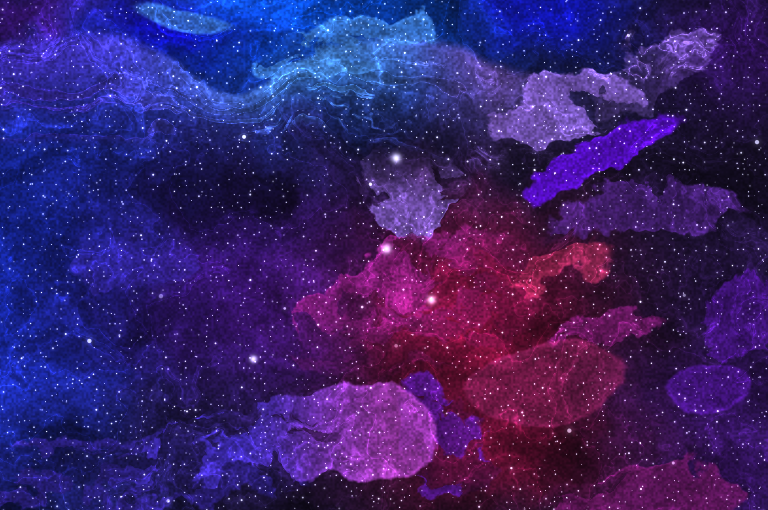
This background is drawn by a Shadertoy shader. Its source:

```glsl
#define DARK vec3(.085, .06, .15)
#define BLUE vec3(.08, .16, .66)
#define VIOLET vec3(.25, .07, .48)
#define INDIGO vec3(.2, .14, .58)
#define SKY vec3(.26, .5, .82)
#define LAVENDER vec3(.48, .35, .74)
#define CRIMSON vec3(.56, .07, .24)
#define MAGENTA vec3(.55, .12, .5)
#define ORCHID vec3(.66, .25, .74)
#define WARP .12
#define RIM .4
#define GRAIN .45

float hash(vec2 p) {
    vec3 q = fract(p.xyx * .1031);
    q += dot(q, q.yzx + 33.33);
    return fract((q.x + q.y) * q.z);
}
float noise(vec2 p) {
    vec2 i = floor(p), f = fract(p);
    f = f * f * (3. - 2. * f);
    return mix(mix(hash(i), hash(i + vec2(1, 0)), f.x),
               mix(hash(i + vec2(0, 1)), hash(i + 1.), f.x), f.y);
}
float fbm(vec2 p) {
    float sum = 0., amp = .52;
    for (int i = 0; i < 5; i++) {
        sum += amp * noise(p);
        p = mat2(1.6, 1.2, -1.2, 1.6) * p + 5.3;
        amp *= .5;
    }
    return sum;
}
// Shapes are (center, radius)
float glow(vec2 p, vec4 shape) {
    vec2 q = (p - shape.xy) / shape.zw;
    return exp(-dot(q, q));
}
float blob(vec2 p, vec4 shape, float tilt) {
    float c = cos(tilt), s = sin(tilt);
    vec2 q = mat2(c, -s, s, c) * (p - shape.xy) / shape.zw;
    return (length(q) - 1.) * min(shape.z, shape.w);
}
void wash(inout vec3 col, vec2 p, vec4 shape, vec3 tint, float amount) {
    col = mix(col, tint, amount * glow(p, shape));
}
// Translucent pigment with a bright inner rim
void pour(inout vec3 col, float d, vec3 tint, float opacity) {
    float fill = opacity * smoothstep(.004, -.004, d);
    col = mix(col, tint, fill) + tint * RIM * fill * exp(-abs(d) * 150.);
}
// One jittered star per occupied cell
float stars(vec2 p, float cells, float density, float size) {
    vec2 id = floor(p * cells);
    vec2 at = .25 + .5 * vec2(hash(id + 17.3), hash(id + 41.7));
    float r = size * (.5 + hash(id + 73.1)), soft = .7 / iResolution.y;
    float d = length(fract(p * cells) - at) / cells;
    float core = smoothstep(r + soft, r - soft, d) + .2 * exp(-d * d / (r * r * 5.));
    return core * step(hash(id + cells), density) * (.3 + .7 * hash(id + 9.2));
}

void mainImage(out vec4 fragColor, in vec2 fragCoord) {
    vec2 p = fragCoord / iResolution.xy * vec2(1.506, 1);
    vec2 drift = vec2(fbm(p * 5.), fbm(p * 5. + 17.)) - .5;
    vec2 curl = vec2(fbm(p * 17. + drift * 6.), fbm(p * 17. + 31.)) - .5;
    vec2 soft = p + drift * WARP * .5 + curl * WARP * .1;
    vec2 wild = p + drift * WARP + curl * WARP * .7;
    float solid = 1. - .85 * smoothstep(.54, .6, fbm(wild * vec2(11, 19)));
    float veins = exp(-45. * abs(fbm(wild * 7. + drift * 4.) - .5));

    // Broad colour fields
    vec3 col = DARK;
    wash(col, wild, vec4(0, .45, .38, .5), BLUE, .95);
    wash(col, wild, vec4(.5, .42, .28, .24), VIOLET, .7);
    wash(col, wild, vec4(.35, .15, .2, .1), DARK, .5);
    wash(col, wild, vec4(.6, 1, .45, .2), vec3(.04, .28, .78), 1.);
    wash(col, wild, vec4(1.08, 1, .14, .1), vec3(.06, .07, .66), .9);
    wash(col, wild, vec4(.32, .93, .13, .07), vec3(.05, .04, .7), .9);
    wash(col, wild, vec4(.03, 1, .2, .09), VIOLET, .8);
    wash(col, wild, vec4(.93, .37, .22, .2), CRIMSON, .95);
    wash(col, wild, vec4(1, .12, .26, .16), CRIMSON * .6, .8);
    wash(col, wild, vec4(1.45, .1, .2, .35), VIOLET, .5);
    wash(col, wild, vec4(1.45, .93, .15, .14), VIOLET, .6);
    col *= .35 + 1.3 * fbm(wild * 8.);

    // Flowing upper band
    float low = .72 + .03 * glow(soft, vec4(.64, soft.y, .1, 1)) - .06 * smoothstep(.75, 1., p.x);
    float high = .93 - .115 * glow(soft, vec4(.47, soft.y, .14, 1)) - .1 * smoothstep(.8, 1.15, p.x);
    float level = (soft.y - low) / (high - low);
    float streak = fbm(vec2(p.x * 4., level * 9.) + drift * 5.);
    float band = smoothstep(-.1, .2, level) * smoothstep(1.05, .9, level) * smoothstep(1.15, .95, p.x);
    vec3 bandTint = mix(INDIGO * 1.2, SKY, glow(p, vec4(.63, .87, .3, .18)));
    bandTint = mix(bandTint, LAVENDER * .75, smoothstep(.75, 1., p.x));
    float gaps = smoothstep(.42, .56, streak) * smoothstep(.9, .1, level);
    col = mix(col, bandTint * (.5 + streak), band * (.9 - .8 * gaps));
    col += bandTint * band * .5 * exp(-50. * abs(streak - .46));

    // Cyan lobes, lavender splash and drop, side currents
    pour(col, blob(wild, vec4(.67, .9, .17, .06), .15), SKY, .7 * solid);
    pour(col, blob(soft, vec4(.36, .965, .09, .022), -.15), SKY, .7);
    pour(col, blob(wild, vec4(1.12, .79, .14, .055), .3), LAVENDER * 1.1, .8 * solid);
    wash(col, wild, vec4(1.06, .69, .05, .035), DARK, .95);
    pour(col, blob(wild, vec4(1.28, .87, .13, .06), .6), LAVENDER, .25 + .6 * veins);
    float drop = smoothstep(.74, .57, p.y);
    pour(col, blob(wild, vec4(.82, .63, .1, .1), 0.), LAVENDER, .85 * drop * solid);
    pour(col, blob(wild, vec4(1.28, .57, .2, .045), .12), VIOLET + .08, .6 * solid);
    pour(col, blob(soft + curl * .05, vec4(1.19, .697, .16, .045), .5), vec3(.34, .05, .8), .9);

    // Magenta heart and shell
    float fade = smoothstep(1.1, .75, p.x) * smoothstep(.22, .42, p.y);
    pour(col, blob(wild, vec4(.83, .4, .25, .14), .35), MAGENTA, .75 * fade * solid);
    pour(col, blob(wild, vec4(1.09, .47, .1, .03), .2), CRIMSON + .1, .6 * solid);
    pour(col, blob(wild, vec4(1.18, .36, .11, .035), .25), MAGENTA * .9, .7 * solid);
    pour(col, blob(soft, vec4(1.08, .25, .16, .08), .12), MAGENTA * vec3(.9, 1, .65), .65);

    // Lower currents and right lobes
    pour(col, blob(wild, vec4(.12, .07, .5, .075), 0.), INDIGO * .85, .75 * solid);
    pour(col, blob(wild, vec4(.88, .14, .08, .11), .2), VIOLET * 1.3, .7 * solid);
    float tail = blob(wild, vec4(.54, .13, .26, .065), .14);
    float head = blob(soft, vec4(.73, .15, .115, .085), -.2);
    float mixed = clamp(.5 + 6. * (tail - head), 0., 1.);
    float tongue = mix(tail, head, mixed) - .08 * mixed * (1. - mixed);
    vec3 tongueTint = mix(INDIGO * 1.15, ORCHID, smoothstep(.45, .8, p.x));
    pour(col, tongue, tongueTint, .85 * mix(solid, 1., smoothstep(.6, .7, p.x)));
    pour(col, blob(soft, vec4(1.4, .235, .08, .055), .1), VIOLET * 1.2, .75);
    pour(col, blob(wild, vec4(1.47, .39, .11, .08), .3), VIOLET, .75 * solid);
    pour(col, blob(wild, vec4(1.26, .01, .2, .06), 0.), MAGENTA * .8, .75 * solid);
    pour(col, blob(wild, vec4(.28, .5, .12, .06), -.2), INDIGO * 1.1, .4 * smoothstep(.58, .46, p.y));

    // Veins and fine grain
    col *= (.9 + .45 * veins) * (.7 + .6 * fbm(wild * 30.));
    col *= 1. + GRAIN * (noise(p * 240.) - .5);

    // Scattered stars and a few bright ones
    float light = stars(p, 95., .22, .0008) + stars(p + .37, 47., .2, .0012) + stars(p + .71, 13., .06, .003);
    light += glow(p, vec4(.777, .69, .009, .009)) + glow(p, vec4(.846, .412, .008, .008));
    light += glow(p, vec4(.758, .512, .009, .009)) + glow(p, vec4(.497, .296, .007, .007));
    fragColor = vec4(clamp(col + vec3(.88, .9, 1) * light, 0., 1.), 1);
}
```
